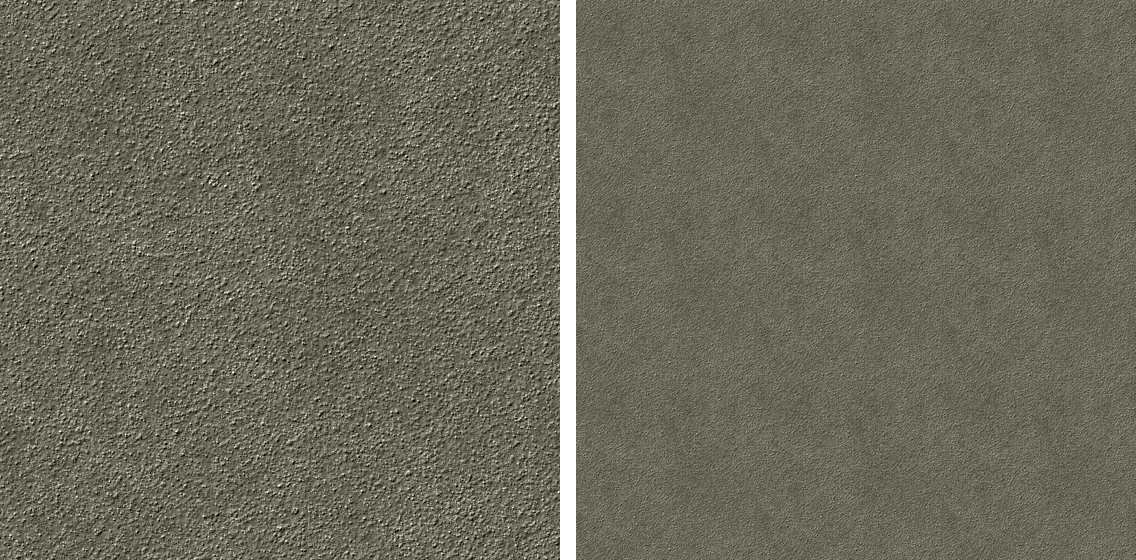
Left, the tile; right, the same tile 3 across and 3 down.
This texture is drawn by a Shadertoy shader. Its source:

```glsl
const vec3 SOIL = vec3(0.413, 0.403, 0.342);
const vec2 TO_LIGHT = vec2(-0.64, 0.77);
const vec2 GRAIN_AXIS = vec2(0.82, 0.57);

vec3 hash3(vec2 cell, float seed) {
    vec3 h = fract(vec3(cell.xyx + seed * 7.31) * vec3(0.1031, 0.1030, 0.0973));
    h += dot(h, h.yxz + 33.33);
    return fract((h.xxy + h.yzz) * h.zyx);
}

// Value noise that wraps after a whole number of cells
float wrapNoise(vec2 uv, vec2 cells, float seed) {
    vec2 p = uv * cells;
    vec2 i = floor(p), f = p - i;
    f = f * f * (3.0 - 2.0 * f);
    float a = hash3(mod(i, cells), seed).x;
    float b = hash3(mod(i + vec2(1, 0), cells), seed).x;
    float c = hash3(mod(i + vec2(0, 1), cells), seed).x;
    float d = hash3(mod(i + vec2(1, 1), cells), seed).x;
    return mix(mix(a, b, f.x), mix(c, d, f.x), f.y);
}

// Cellular field of separate pebbles, mostly small, slightly stretched
float pebbles(vec2 uv, float cells, float seed) {
    vec2 p = uv * cells;
    vec2 i = floor(p);
    float height = 0.0;
    for (int y = -1; y <= 1; y++)
    for (int x = -1; x <= 1; x++) {
        vec2 cell = i + vec2(x, y);
        vec3 h = hash3(mod(cell, cells), seed);
        vec2 o = p - cell - h.xy;
        float along = dot(o, GRAIN_AXIS);
        float across = dot(o, vec2(-GRAIN_AXIS.y, GRAIN_AXIS.x));
        float radius = mix(0.2, 0.7, h.z * h.z);
        float d = length(vec2(along * 0.9, across * 1.08)) / radius;
        height = max(height, radius * (1.0 - smoothstep(0.2, 1.0, d)));
    }
    return height;
}

// Slope of the pebbles towards the light
float relief(vec2 uv, float cells, float seed) {
    vec2 stepToLight = TO_LIGHT * 0.34 / cells;
    return pebbles(uv, cells, seed) - pebbles(uv + stepToLight, cells, seed);
}

// Sparse pale grit; density is the share of occupied cells
float grit(vec2 uv, float cells, float density, float seed) {
    vec2 p = uv * cells;
    vec2 i = floor(p);
    float cover = 0.0;
    for (int y = -1; y <= 1; y++)
    for (int x = -1; x <= 1; x++) {
        vec2 cell = i + vec2(x, y);
        vec3 h = hash3(mod(cell, cells), seed);
        float present = step(h.z, density);
        float radius = mix(0.5, 0.85, h.z / density);
        float d = length(p - cell - h.xy) / radius;
        cover = max(cover, present * (1.0 - smoothstep(0.2, 1.0, d)));
    }
    return cover;
}

void mainImage(out vec4 fragColor, in vec2 fragCoord) {
    vec2 uv = fragCoord / iResolution.xy;

    // Whole-number shear keeps the diagonal streaks seamless
    vec2 diagonal = vec2(uv.x + uv.y, uv.y - uv.x);
    float streaks = wrapNoise(diagonal, vec2(16, 26), 1.0) - 0.5;
    float scuffs = wrapNoise(diagonal, vec2(42, 62), 2.0) - 0.5;

    // Broad tone patches and rare damp stains
    float patches = wrapNoise(uv, vec2(5), 3.0) * 0.6
                  + wrapNoise(uv, vec2(11), 4.0) * 0.4 - 0.5;
    float stain = smoothstep(0.86, 1.0, wrapNoise(uv, vec2(13), 5.0));
    float roughness = 1.0 + 0.4 * streaks + 0.3 * patches;

    // Lit pebbles from small stones down to sand
    float shade = 0.21 * relief(uv, 76.0, 6.0)
                + 0.36 * relief(uv, 128.0, 7.0)
                + 0.36 * relief(uv, 208.0, 8.0);
    shade *= roughness;
    shade += 0.14 * (wrapNoise(uv, vec2(256), 9.0) - 0.5);
    shade += 0.04 * patches + 0.03 * streaks + 0.05 * scuffs - 0.04 * stain;

    // Bright grit with a small shadow on its far side
    float density = 0.11 * roughness;
    float gritCells = 256.0;
    float lit = grit(uv, gritCells, density, 10.0);
    float shadow = grit(uv + TO_LIGHT * 0.9 / gritCells, gritCells, density, 10.0);
    shade += 0.28 * lit - 0.2 * shadow * (1.0 - lit);

    fragColor = vec4(clamp(SOIL + shade, 0.0, 1.0), 1.0);
}
```
